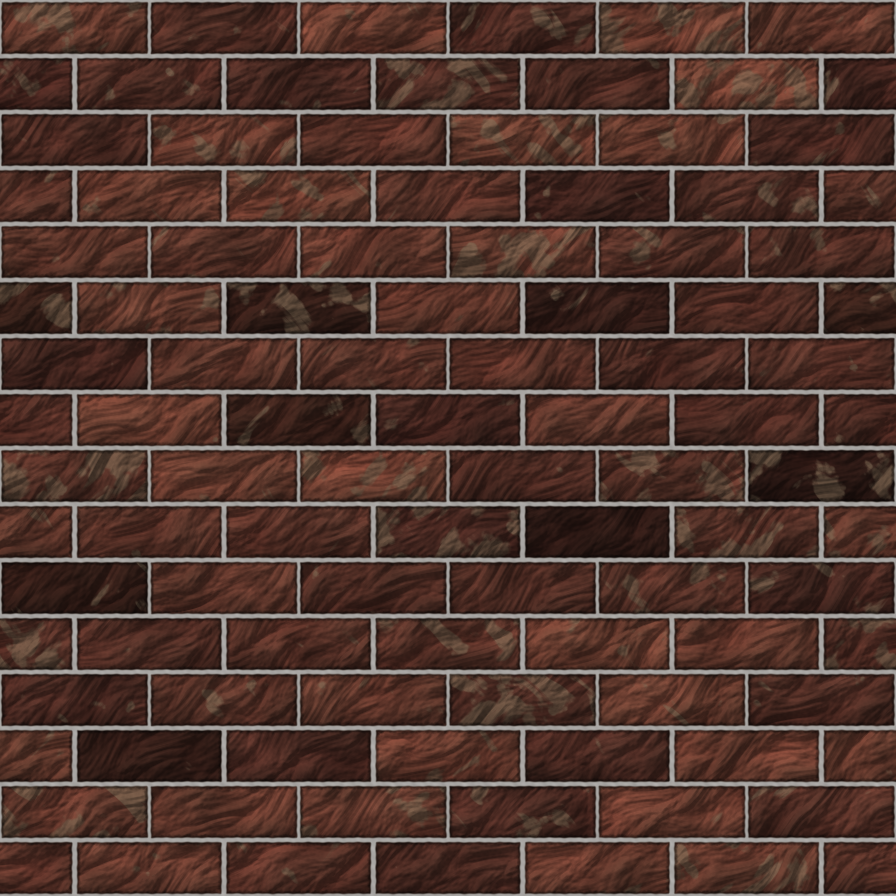
Write a WebGL 1 fragment shader that draws this texture.

```glsl
precision highp float;
uniform vec2 u_resolution;

const float TAU = 6.2831853;

vec2 hash2(vec2 p) {
  vec3 q = fract(p.xyx * vec3(0.1031, 0.1030, 0.0973));
  q += dot(q, q.yzx + 33.33);
  return fract((q.xx + q.yz) * q.zy);
}

// Distance to the nearest scattered point
float cellular(vec2 p) {
  vec2 cell = floor(p), f = fract(p);
  float nearest = 4.0;
  for (int y = -1; y <= 1; y++) {
    for (int x = -1; x <= 1; x++) {
      vec2 o = vec2(float(x), float(y));
      vec2 r = o + hash2(cell + o) - f;
      nearest = min(nearest, dot(r, r));
    }
  }
  return sqrt(nearest);
}

// Warped cellular layers, averaging about 0.42
float rock(vec2 p) {
  p += 0.25 * sin(p.yx * 2.3 + 1.0) + 0.1 * sin(p.yx * 5.7 + 2.0);
  float sum = 0.0, amp = 0.5;
  for (int i = 0; i < 4; i++) {
    sum += amp * cellular(p);
    p = mat2(1.6, 1.2, -1.2, 1.6) * p + 7.3;
    amp *= 0.5;
  }
  return sum;
}

// Cleaved surface with creases rising to the right
float slate(vec2 p) {
  return rock(mat2(0.6, -0.9, 0.4, 1.3) * p);
}

void main() {
  vec2 uv = gl_FragCoord.xy / u_resolution;

  // Running bond: 6 bricks across, 16 courses
  vec2 grid = uv * vec2(6.0, 16.0);
  float shifted = 1.0 - mod(floor(grid.y), 2.0);
  grid.x += 0.5 * shifted;
  vec2 brick = vec2(mod(floor(grid.x), 6.0), floor(grid.y));
  vec2 local = (fract(grid) - 0.5) / vec2(6.0, 16.0);
  vec2 rnd = hash2(brick + 3.7);
  vec2 rnd2 = hash2(brick * 1.7 + 41.3);

  // Brick outline with slightly uneven edges
  vec2 wobble = sin(TAU * uv.yx * vec2(43.0, 37.0)) + sin(TAU * uv.yx * vec2(97.0, 89.0) + 1.0);
  vec2 joint = vec2(mix(0.0021, 0.0031, shifted), 0.0028);
  vec2 edge = abs(local + 0.0002 * wobble) - vec2(1.0 / 12.0, 1.0 / 32.0) + joint + 0.001;
  float d = length(max(edge, 0.0)) + min(max(edge.x, edge.y), 0.0) - 0.001;

  // Surface position in course heights, unique to each brick
  vec2 p = local * 16.0 + rnd * 60.0 + 20.0;
  float height = slate(p);
  float relief = slate(p + vec2(-0.03, 0.04)) - height;
  float cloud = rock(p * 0.7 + 11.0);
  float grain = cellular(p * 14.0);

  // Fired clay, with a few overburnt bricks
  vec3 clay = mix(vec3(0.235, 0.13, 0.108), vec3(0.375, 0.215, 0.168), rnd.x);
  clay *= mix(0.6, 1.0, smoothstep(0.05, 0.12, rnd2.x));
  clay *= 1.0 + 0.7 * (cloud - 0.42);
  clay.r *= 1.0 + 0.25 * (height - 0.42);

  // Grey-olive mineral stains on some faces
  float reach = mix(0.1, 0.37, rnd.y);
  float stain = smoothstep(reach + 0.04, reach - 0.05, rock(p * 1.1 + 31.0));
  clay = mix(clay, vec3(0.37, 0.31, 0.245), 0.65 * stain);

  // Relief, grain and darkened ragged rim
  clay *= 1.0 + clamp(relief * 4.0, -0.3, 0.3) + 0.1 * (grain - 0.45);
  clay *= mix(0.5, 1.0, smoothstep(0.0, 0.0045, -d + 0.0015 * (grain - 0.45)));
  clay *= mix(0.85, 1.05, smoothstep(-0.03, 0.0, local.y));

  // Pale mortar, shaded beside the bricks
  float speckle = 0.012 * (wobble.x + wobble.y) * sin(TAU * (uv.x * 61.0 + uv.y * 53.0));
  vec3 mortar = mix(vec3(0.50, 0.48, 0.46), vec3(0.66, 0.65, 0.64), smoothstep(0.0, 0.0018, d));
  mortar += speckle;

  float soft = 0.0004 + 0.6 / min(u_resolution.x, u_resolution.y);
  gl_FragColor = vec4(mix(clay, mortar, smoothstep(-soft, soft, d)), 1.0);
}
```
